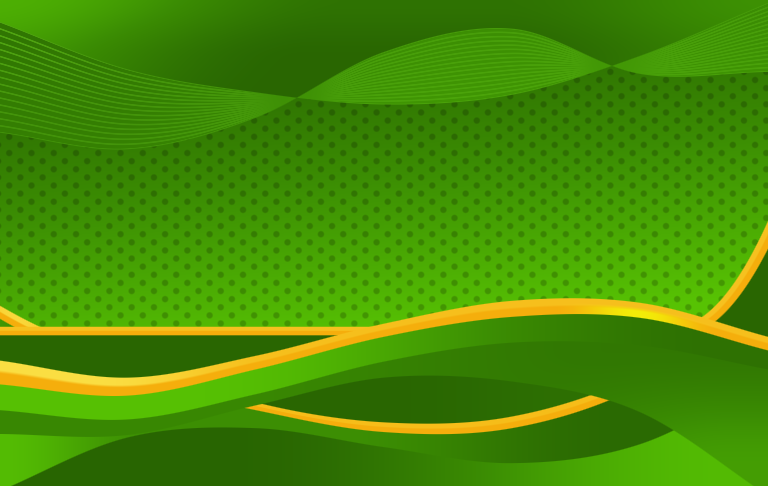
A Shadertoy shader for this background:

```glsl
// Layered green waves with gold ribbons, a dotted backdrop and a fine line mesh.

const vec3 DEEP = vec3(0.15, 0.38, 0.005);
const vec3 LEAF = vec3(0.23, 0.55, 0.01);
const vec3 LIME = vec3(0.34, 0.76, 0.01);
const vec3 AMBER = vec3(0.96, 0.71, 0.06);
const vec3 LEMON = vec3(0.98, 0.87, 0.26);

// Smooth curve through seven evenly spaced depths, x from 0 to 1.
float curve(float x, float h[7]) {
    float s = clamp(x, 0.0, 0.9999) * 6.0;
    int i = int(s);
    float t = s - float(i);
    float b = h[i], c = h[i + 1];
    float a = i > 0 ? h[max(i - 1, 0)] : 2.0 * b - c;
    float d = i < 5 ? h[min(i + 2, 6)] : 2.0 * c - b;
    return b + 0.5 * t * (c - a + t * (2.0 * a - 5.0 * b + 4.0 * c - d
             + t * (3.0 * (b - c) + d - a)));
}

// Antialiased coverage of the area where the distance is positive.
float cover(float d) {
    return clamp(d / max(fwidth(d), 1e-5) + 0.5, 0.0, 1.0);
}

// Green ramp: 0 deep, 0.5 leaf, 1 lime.
vec3 green(float t) {
    t = clamp(t, 0.0, 1.0) * 2.0;
    return t < 1.0 ? mix(DEEP, LEAF, t) : mix(LEAF, LIME, t - 1.0);
}

// Two-tone ribbon; across runs from its upper edge (0) to its lower edge (1).
vec3 gold(float across, float shine) {
    vec3 upper = mix(AMBER, LEMON, shine);
    return mix(upper, AMBER * vec3(1.0, 0.96, 0.8), smoothstep(0.38, 0.56, across));
}

// Staggered dot lattice.
float dots(vec2 q, float aspect) {
    vec2 cell = vec2(0.02899, 0.0334);
    vec2 g = (q - vec2(0.3454, 0.365)) / cell;
    vec2 a = (fract(g + 0.5) - 0.5) * cell;
    vec2 b = (fract(g) - 0.5) * cell;
    vec2 k = vec2(aspect, 1.0);
    float r = min(length(a * k), length(b * k));
    float w = 0.7 / iResolution.y + 0.0006;
    return 1.0 - smoothstep(0.0064 - w, 0.0064 + w, r);
}

// Fine strands shared between two crossing curves.
float strands(float y, float a, float b, float count) {
    float gap = abs(b - a) / count;
    float s = (y - a) / (abs(b - a) < 1e-4 ? 1e-4 : b - a) * count;
    float d = abs(fract(s + 0.5) - 0.5) * gap;
    float w = 1.0 / iResolution.y;
    float line = 1.0 - smoothstep(0.0007, 0.0007 + w, d);
    return mix(0.4, line, smoothstep(0.5 * w, 2.2 * w, gap));
}

void mainImage(out vec4 fragColor, in vec2 fragCoord) {
    vec2 uv = fragCoord / iResolution.xy;
    float x = uv.x, y = 1.0 - uv.y; // y is depth below the top edge
    float aspect = iResolution.x / iResolution.y;

    // Dotted backdrop
    vec3 col = green(0.24 + (y - 0.27) * 1.5 + 0.26 * x);
    col *= 1.0 - 0.2 * dots(vec2(x, y), aspect);

    // Upper veil and line mesh
    float sweep = curve(x, float[7](0.045, 0.143, 0.190, 0.215, 0.195, 0.115, 0.006));
    float swell = curve(x, float[7](0.273, 0.307, 0.242, 0.107, 0.059, 0.152, 0.148));
    float veilTop = min(sweep, swell), veilEnd = max(sweep, swell);
    vec3 mesh = green(0.28 + 0.28 * smoothstep(0.1, 0.6, x) + 0.5 * (y - 0.15));
    float glow = mix(0.26, 0.55, smoothstep(0.28, 0.04, y) * smoothstep(0.4, 0.0, x));
    mesh = mix(mesh, vec3(0.42, 0.80, 0.12), glow * strands(y, sweep, swell, 16.0));
    col = mix(col, mesh, cover(veilEnd - y));
    float veilTone = 0.62 * smoothstep(0.46, 0.0, x + 0.6 * y) + 0.34 * smoothstep(0.65, 1.0, x)
                   + 0.14 * smoothstep(0.12, 0.0, y);
    col = mix(col, green(0.06 + veilTone), cover(veilTop - y));

    // Left arc and its shaded pocket
    float bend = 1.0 - min(x, 0.27) / 0.27;
    float arc = 0.754 - 0.125 * bend * bend;
    float arcSpan = 0.027;
    float shine = 0.85 * smoothstep(0.09, 0.0, abs(x - 0.02)) + 0.8 * smoothstep(0.16, 0.25, x);
    col = mix(col, gold((y - arc) / arcSpan, shine), cover(y - arc));
    col = mix(col, green(0.6 - 3.8 * x), cover(y - arc - arcSpan));

    // Right arc and its shaded corner
    float u = min(1.0 - x, 0.115);
    float rim = 0.455 + 3.5 * u - 14.0 * u * u;
    float corner = 0.512 + 3.1 * u - 13.5 * u * u;
    col = mix(col, gold((y - rim) / (corner - rim), 0.3), cover(y - rim));
    col = mix(col, green(0.06), cover(y - corner));

    // Main gold wave
    float crest = curve(x, float[7](0.742, 0.777, 0.732, 0.666, 0.619, 0.623, 0.693));
    float keel = curve(x, float[7](0.791, 0.814, 0.760, 0.693, 0.652, 0.654, 0.721));
    float across = (y - crest) / (keel - crest);
    vec3 wave = gold(across, 0.25 + 0.75 * smoothstep(0.36, 0.12, x));
    float flare = smoothstep(0.11, 0.0, abs(x - 0.83)) * smoothstep(0.3, 0.6, across);
    wave = mix(wave, vec3(0.95, 0.93, 0.03), flare);
    col = mix(col, wave, cover(y - crest));

    // Green bands under the wave
    float band = curve(x, float[7](0.844, 0.863, 0.811, 0.744, 0.705, 0.711, 0.760));
    float swoosh = curve(x, float[7](0.893, 0.895, 0.834, 0.777, 0.785, 0.848, 1.020));
    col = mix(col, green(0.98 - 0.8 * smoothstep(0.25, 0.95, x)), cover(y - keel));
    float lift = smoothstep(0.72, 0.96, y) * smoothstep(0.6, 0.95, x);
    col = mix(col, green(0.44 - 0.18 * smoothstep(0.3, 0.8, x) + 0.4 * lift), cover(y - band));

    // Lens, lower ribbon, crescent and foreground hill
    float under = cover(y - swoosh);
    float hemTop = curve(x, float[7](0.6, 0.74, 0.828, 0.869, 0.857, 0.77, 0.6));
    float hemEnd = curve(x, float[7](0.62, 0.78, 0.844, 0.889, 0.881, 0.795, 0.62));
    float hill = curve(x, float[7](1.010, 0.900, 0.881, 0.920, 0.953, 0.914, 0.780));
    vec3 low = green(0.06 + 0.12 * smoothstep(0.5, 0.8, x));
    low = mix(low, gold((y - hemTop) / (hemEnd - hemTop), 0.2), cover(y - hemTop));
    float crescent = 0.52 - 0.42 * smoothstep(0.45, 0.8, x) + 0.42 * smoothstep(0.2, 0.0, x);
    low = mix(low, green(crescent), cover(y - hemEnd));
    low = mix(low, green(0.05 + 0.88 * smoothstep(0.3, 0.95, x)), cover(y - hill));
    col = mix(col, low, under);

    fragColor = vec4(col, 1.0);
}
```
